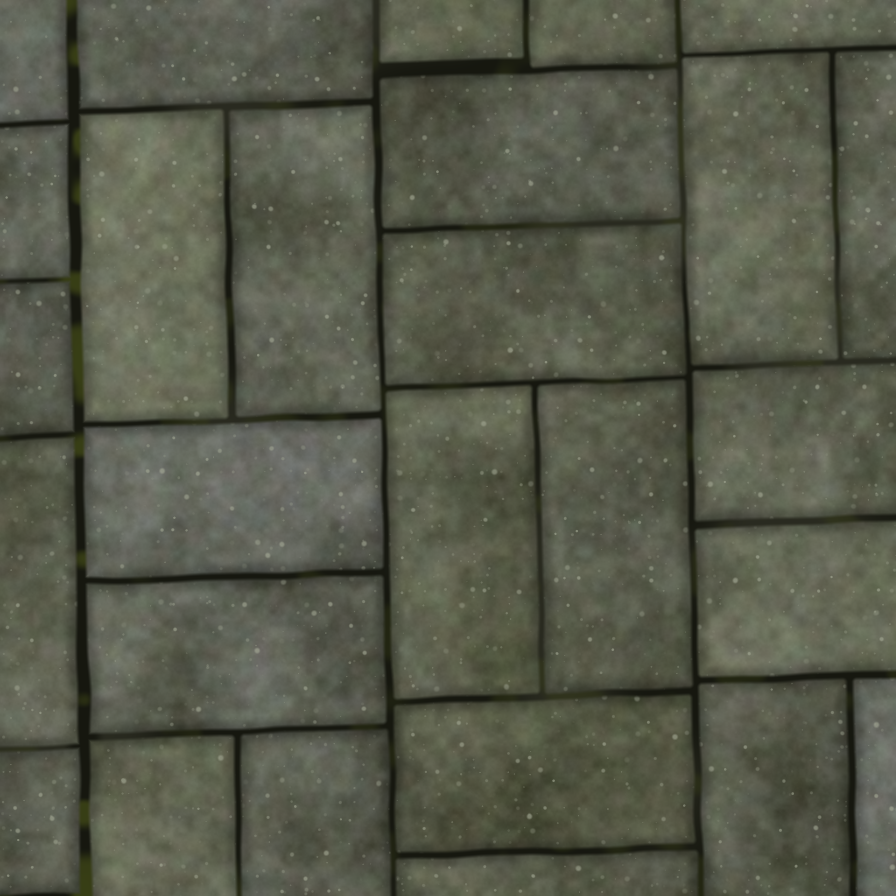
A three.js fragment shader for this texture:

```glsl
varying vec2 vUv;

const float COLUMN_LEFT = 0.097;
const float COLUMN_LEAN = 0.017;
const float COLUMN_WIDTH = 0.3425;
const float COLUMN_TAPER = 0.004;
const float ROW_HEIGHT = 0.349;
const float ROW_START = 0.16;
const float ROW_RISE = 0.086;
const float ROW_TILT = 0.012;
const float JOINT = 0.0025;
const float WIDE_JOINT = 0.0055;
const float SUNKEN_JOINT = 0.010;
const float CORNER = 0.005;
const float SOFTNESS = 0.0035;
const float SPECKLE_CELLS = 75.0;

const vec3 STONE_DARK = vec3(0.24, 0.243, 0.19);
const vec3 STONE_LIGHT = vec3(0.485, 0.495, 0.455);
const vec3 OLIVE_TINT = vec3(0.99, 1.01, 0.87);
const vec3 GREY_TINT = vec3(0.99, 1.0, 1.06);
const vec3 JOINT_COLOR = vec3(0.085, 0.09, 0.06);
const vec3 MOSS_COLOR = vec3(0.25, 0.28, 0.09);
const vec3 SPECKLE_COLOR = vec3(0.66, 0.68, 0.60);

float hash(vec2 p) {
  vec3 q = fract(vec3(p.xyx) * 0.1031);
  q += dot(q, q.yzx + 33.33);
  return fract((q.x + q.y) * q.z);
}

float noise(vec2 p) {
  vec2 i = floor(p);
  vec2 f = fract(p);
  f = f * f * (3.0 - 2.0 * f);
  return mix(mix(hash(i), hash(i + vec2(1.0, 0.0)), f.x),
             mix(hash(i + vec2(0.0, 1.0)), hash(i + 1.0), f.x), f.y);
}

float fbm(vec2 p) {
  float sum = 0.0;
  float weight = 0.5;
  for (int i = 0; i < 4; i++) {
    sum += weight * noise(p);
    p = p * 2.03 + 17.7;
    weight *= 0.5;
  }
  return sum / 0.9375;
}

float roundBox(vec2 p, vec2 halfSize) {
  vec2 d = abs(p) - halfSize + CORNER;
  return length(max(d, 0.0)) + min(max(d.x, d.y), 0.0) - CORNER;
}

// Soft pale grains, at most one in each cell
float speckles(vec2 p) {
  vec2 cell = floor(p);
  vec2 center = 0.3 + 0.4 * vec2(hash(cell + 41.0), hash(cell + 83.0));
  float radius = mix(0.14, 0.34, hash(cell + 7.0));
  float spot = 1.0 - smoothstep(radius * 0.3, radius, length(fract(p) - center));
  return spot * smoothstep(0.84, 1.0, hash(cell + 129.0));
}

void main() {
  vec2 uv = vUv + 0.003 * (vec2(noise(vUv * 22.0), noise(vUv * 22.0 + 60.0)) - 0.5);

  // Leaning columns of square blocks, each column shifted vertically
  float width = COLUMN_WIDTH - COLUMN_TAPER * uv.y;
  float across = (uv.x - COLUMN_LEFT + COLUMN_LEAN * uv.y) / width + 1.0;
  float column = floor(across);
  float start = ROW_START + ROW_RISE * smoothstep(0.0, 3.0, column);
  float up = (uv.y - start - ROW_TILT * (fract(across) - 0.5)) / ROW_HEIGHT;
  float row = floor(up);

  // Each block holds two bricks, turned in alternate blocks
  bool upright = mod(column + row, 2.0) < 0.5;
  vec2 split = upright ? vec2(2.0, 1.0) : vec2(1.0, 2.0);
  vec2 grid = vec2(across, up) * split;
  vec2 id = floor(grid) + vec2(20.0, 40.0) * split;
  vec2 size = vec2(width, ROW_HEIGHT) / split;
  vec2 p = (fract(grid) - 0.5) * size;

  // Uneven laying and occasional deep lower joints
  float turn = 0.012 * (hash(id + 3.0) - 0.5);
  p += turn * vec2(-p.y, p.x);
  float sunken = SUNKEN_JOINT * step(0.76, hash(id + 11.0));
  float gap = JOINT * mix(0.6, 1.5, hash(id + 19.0));
  float edge = roundBox(p - vec2(0.0, 0.5 * sunken),
                        0.5 * size - gap - vec2(0.0, 0.5 * sunken));
  float seam = abs(across - 1.0) * width;
  edge = max(edge, WIDE_JOINT * mix(0.7, 1.2, noise(uv * 9.0)) - seam);

  // Mottled stone with a different tone on each brick
  float patchy = fbm(uv * 11.0 + id * 3.7);
  float grain = fbm(uv * 75.0);
  float tone = 0.53 + 0.38 * (hash(id + 27.0) - 0.5)
             + 0.85 * (patchy - 0.5) + 0.55 * (grain - 0.5);
  vec3 stone = mix(STONE_DARK, STONE_LIGHT, clamp(tone, -0.15, 1.15));
  float greyness = hash(id + 35.0) * 0.6 + fbm(uv * 7.0 + 9.0) * 0.4;
  stone *= mix(OLIVE_TINT, GREY_TINT, greyness);
  stone *= 1.0 + 0.06 * (vec3(noise(uv * 55.0), noise(uv * 55.0 + 30.0),
                              noise(uv * 55.0 + 70.0)) - 0.5);
  float flecks = speckles(uv * SPECKLE_CELLS)
               + 0.5 * speckles(uv * SPECKLE_CELLS * 1.7 + 13.0);
  stone = mix(stone, SPECKLE_COLOR, 0.6 * min(flecks, 1.0));
  stone *= mix(0.76, 1.0, smoothstep(0.0, 0.018, -edge));

  // Dark joints, filled in places and mossy along the wide seam
  float filled = smoothstep(0.45, 0.8, noise(uv * 8.0 + 50.0));
  float nearSeam = 1.0 - smoothstep(0.01, 0.025, seam);
  float moss = smoothstep(0.55, 0.85, noise(uv * 32.0 + 5.0)) * mix(0.3, 0.8, nearSeam);
  vec3 joint = mix(JOINT_COLOR, STONE_DARK, 0.5 * filled * (1.0 - nearSeam));
  joint = mix(joint, MOSS_COLOR, moss);
  float inJoint = smoothstep(-SOFTNESS, 0.5 * SOFTNESS, edge);
  gl_FragColor = vec4(mix(stone, joint, inJoint), 1.0);
}
```
